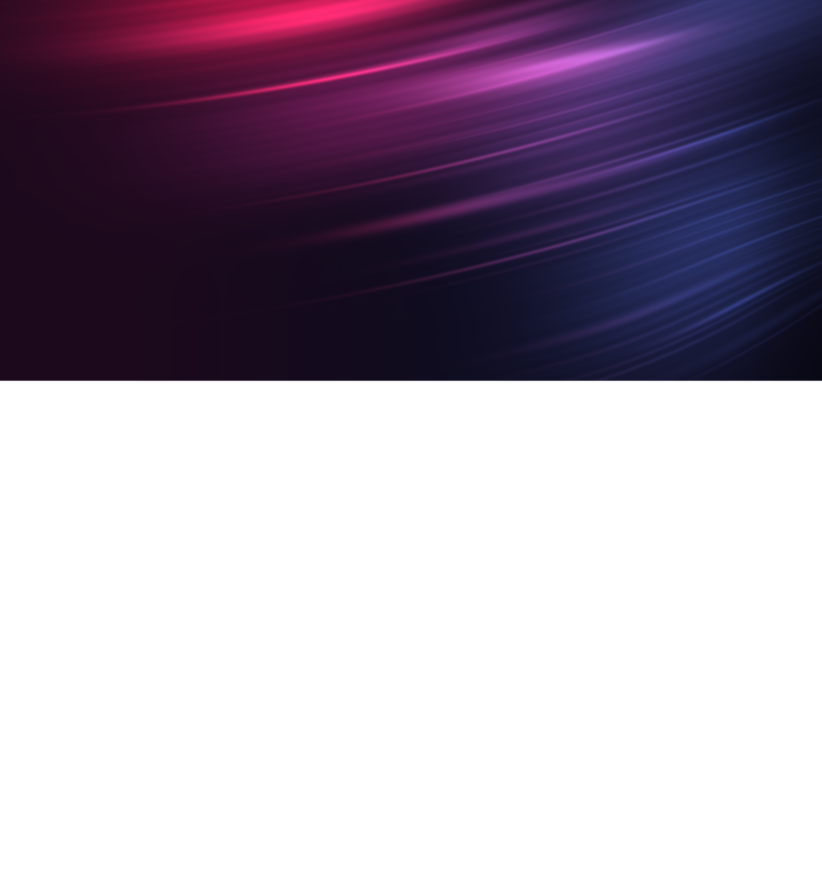
Write a WebGL 1 fragment shader that draws this background.

```glsl
precision highp float;
// Curved crimson, magenta and blue light streaks in a dark banner above a white page.

uniform vec2 u_resolution;

float hash(float n) {
    return fract(sin(n * 91.7) * 437.58);
}

// Soft elliptical light, measured along and across the flow
float glow(vec2 flow, vec2 center, vec2 radius) {
    vec2 q = (flow - center) / radius;
    return exp(-dot(q, q));
}

// Streak hue changes from left to right
vec3 streakColor(float x) {
    vec3 warm = mix(vec3(1.0, 0.14, 0.34), vec3(0.85, 0.3, 0.7), smoothstep(0.35, 0.65, x));
    return mix(warm, vec3(0.3, 0.4, 0.85), smoothstep(0.65, 0.92, x));
}

// Follow the bent light paths: x runs along them, y labels each path
vec2 flowSpace(vec2 p) {
    float path = p.y + 0.06 * p.x + 0.158 * p.x * p.x;
    float bend = max(p.x - 0.7, 0.0);
    path += 0.5 * bend * bend * smoothstep(0.2, 0.38, p.y);
    return vec2(p.x, path);
}

vec3 broadLight(vec2 flow) {
    vec3 color = mix(vec3(0.11, 0.035, 0.11), vec3(0.05, 0.045, 0.115),
                     smoothstep(0.1, 0.65, flow.x));
    // Fine parallel grain
    float grain = 1.0 + 0.06 * sin(flow.y * 210.0 + 3.0 * sin(flow.y * 47.0))
                      + 0.04 * sin(flow.y * 530.0 + flow.x * 4.0);
    vec3 light = vec3(0.62, 0.05, 0.17) * glow(flow, vec2(0.36, 0.03), vec2(0.25, 0.075));
    light += vec3(0.31, 0.06, 0.2) * glow(flow, vec2(0.47, 0.185), vec2(0.23, 0.08));
    light += vec3(0.17, 0.1, 0.22) * glow(flow, vec2(0.71, 0.27), vec2(0.15, 0.1));
    light += vec3(0.1, 0.14, 0.27) * glow(flow, vec2(0.86, 0.47), vec2(0.18, 0.13));
    light += vec3(0.12, 0.15, 0.28) * glow(flow, vec2(0.9, 0.19), vec2(0.18, 0.08));
    // Bright crimson and magenta beams
    light += vec3(0.38, 0.08, 0.18) * glow(flow, vec2(0.42, 0.066), vec2(0.22, 0.018));
    vec2 tilted = flow - vec2(0.0, 0.077 * (flow.x - 0.66));
    light += vec3(0.42, 0.18, 0.36) * glow(tilted, vec2(0.66, 0.193), vec2(0.14, 0.02));
    light += vec3(0.2, 0.12, 0.2) * glow(tilted, vec2(0.74, 0.189), vec2(0.1, 0.006));
    light += vec3(0.25, 0.1, 0.22) * glow(flow, vec2(0.61, 0.137), vec2(0.1, 0.012));
    return color + light * grain;
}

float fineStreaks(vec2 flow) {
    // Leading strands
    float light = 0.6 * glow(flow, vec2(0.41, 0.145), vec2(0.17, 0.0028));
    light += 0.32 * glow(flow, vec2(0.6, 0.281), vec2(0.2, 0.0025));
    light += 0.32 * glow(flow, vec2(0.56, 0.336), vec2(0.14, 0.008));
    light += 0.3 * glow(flow, vec2(0.85, 0.338), vec2(0.12, 0.0025));
    light += 0.27 * glow(flow, vec2(0.7, 0.412), vec2(0.22, 0.0025));
    light += 0.32 * glow(flow, vec2(0.91, 0.57), vec2(0.09, 0.0035));
    // Scattered faint strands
    for (int i = 0; i < 30; i++) {
        float n = float(i) + 1.0;
        float path = 0.1 + 0.53 * (n + hash(n) - 0.5) / 30.0;
        float x = 0.4 + 0.85 * path + 0.26 * (hash(n + 40.0) - 0.3);
        float width = mix(0.002, 0.007, pow(hash(n + 80.0), 3.0));
        light += mix(0.05, 0.17, hash(n + 120.0))
               * glow(flow, vec2(x, path), vec2(0.15, width));
    }
    return light;
}

void main() {
    vec2 uv = gl_FragCoord.xy / u_resolution;
    // Width units, with depth measured down from the top
    vec2 flow = flowSpace(vec2(uv.x, (1.0 - uv.y) * 1.089));
    vec3 banner = broadLight(flow) + streakColor(uv.x) * fineStreaks(flow);
    // Shade the far right edge
    banner *= 1.0 - 0.3 * smoothstep(0.88, 1.0, uv.x) * smoothstep(0.98, 0.85, uv.y);
    // White page below the banner
    float pixel = 1.0 / u_resolution.y;
    float inBanner = smoothstep(0.575 - pixel, 0.575 + pixel, uv.y);
    gl_FragColor = vec4(mix(vec3(1.0), min(banner, 1.0), inBanner), 1.0);
}
```
